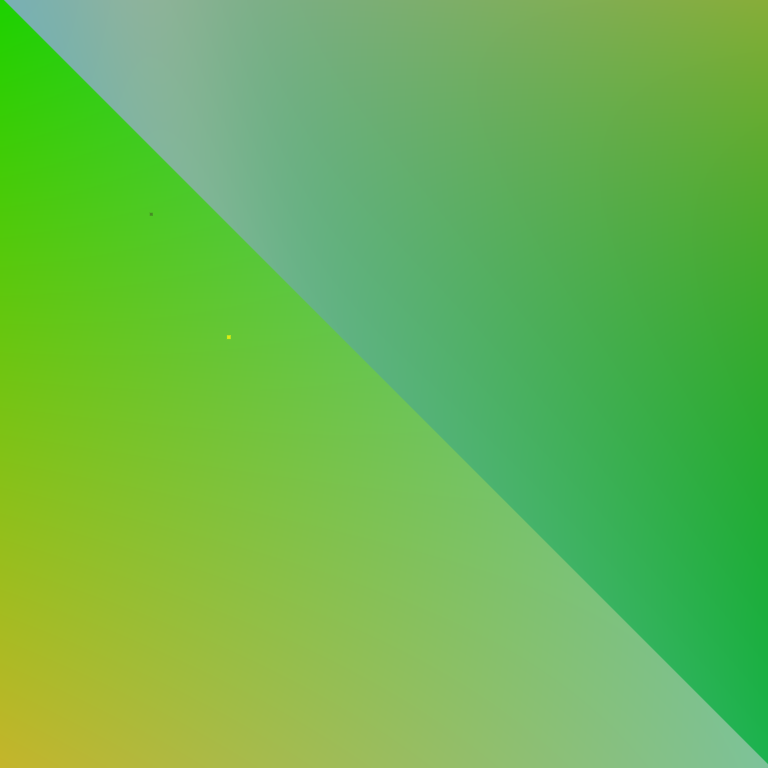
Give the GLSL for this background, as a three.js fragment shader.

```glsl
varying vec2 vUv;

const float SEAM_POSITION = 1.005;
const float SEAM_SOFTNESS = 0.0015;

// Lower triangle: corner colours, then edge control colours
const vec3 LIME = vec3(0.11, 0.82, 0.0);
const vec3 OCHRE = vec3(0.77, 0.71, 0.17);
const vec3 SAGE = vec3(0.49, 0.76, 0.60);
const vec3 LIME_OCHRE = vec3(0.46, 0.775, 0.055);
const vec3 OCHRE_SAGE = vec3(0.59, 0.745, 0.355);
const vec3 LIME_SAGE = vec3(0.54, 0.75, 0.34);

// Upper triangle: corner colours, then edge control colours
const vec3 MIST = vec3(0.47, 0.69, 0.71);
const vec3 OLIVE = vec3(0.53, 0.68, 0.22);
const vec3 EMERALD = vec3(0.11, 0.70, 0.31);
const vec3 MIST_OLIVE = vec3(0.47, 0.68, 0.435);
const vec3 OLIVE_EMERALD = vec3(0.05, 0.65, 0.095);
const vec3 MIST_EMERALD = vec3(0.415, 0.705, 0.47);

// Pale band beside the upper left corner
const vec3 HAZE_TINT = vec3(0.08, 0.015, 0.0);
const float HAZE_CENTER = 0.19;
const float HAZE_SLANT = 0.2;
const float HAZE_WIDTH = 0.11;

// Small specks
const vec2 BRIGHT_SPECK = vec2(0.298, 0.561);
const vec2 DARK_SPECK = vec2(0.197, 0.721);
const vec3 BRIGHT_SPECK_COLOR = vec3(0.87, 0.93, 0.08);
const vec3 DARK_SPECK_COLOR = vec3(0.27, 0.55, 0.14);
const float SPECK_RADIUS = 0.0024;
const float SPECK_SOFTNESS = 0.001;

// Quadratic blend over a triangle with barycentric weights w
vec3 triangleBlend(vec3 w, vec3 a, vec3 b, vec3 c, vec3 ab, vec3 bc, vec3 ca) {
  vec3 corners = a * w.x * w.x + b * w.y * w.y + c * w.z * w.z;
  vec3 edges = ab * w.x * w.y + bc * w.y * w.z + ca * w.z * w.x;
  return corners + 2.0 * edges;
}

float speck(vec2 p, vec2 center, float radius) {
  vec2 d = abs(p - center);
  float edge = max(d.x, d.y) - radius;
  return 1.0 - smoothstep(-SPECK_SOFTNESS, SPECK_SOFTNESS, edge);
}

vec3 lowerField(vec2 p) {
  vec3 w = vec3(p.y, 1.0 - p.x - p.y, p.x);
  return triangleBlend(w, LIME, OCHRE, SAGE, LIME_OCHRE, OCHRE_SAGE, LIME_SAGE);
}

vec3 upperField(vec2 p) {
  vec3 w = vec3(1.0 - p.x, p.x + p.y - 1.0, 1.0 - p.y);
  vec3 color = triangleBlend(w, MIST, OLIVE, EMERALD,
    MIST_OLIVE, OLIVE_EMERALD, MIST_EMERALD);
  float offset = (p.x - HAZE_CENTER - HAZE_SLANT * (1.0 - p.y)) / HAZE_WIDTH;
  return color + HAZE_TINT * exp(-offset * offset);
}

void main() {
  // Two fields meeting along the diagonal
  float side = smoothstep(-SEAM_SOFTNESS, SEAM_SOFTNESS,
    vUv.x + vUv.y - SEAM_POSITION);
  vec3 color = mix(lowerField(vUv), upperField(vUv), side);

  // Specks on the lower field
  color = mix(color, BRIGHT_SPECK_COLOR, speck(vUv, BRIGHT_SPECK, SPECK_RADIUS));
  color = mix(color, DARK_SPECK_COLOR, speck(vUv, DARK_SPECK, 0.8 * SPECK_RADIUS));

  gl_FragColor = vec4(clamp(color, 0.0, 1.0), 1.0);
}
```
